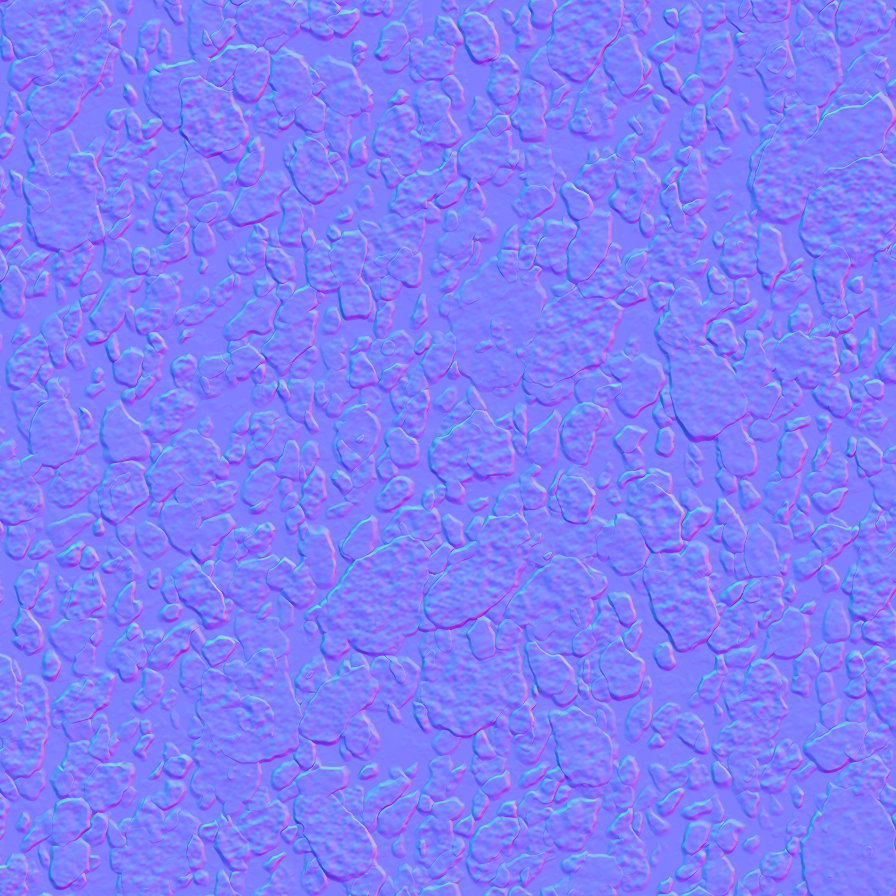
Write a WebGL 2 fragment shader that draws this texture map.

```glsl
#version 300 es
precision highp float;

uniform vec2 u_resolution;
out vec4 fragColor;

// Stone layers: cells per canvas height, share of cells filled, extra height
const int LAYERS = 3;
const vec3 LAYER_CELLS = vec3(10.0, 19.0, 33.0);
const vec3 LAYER_FILL = vec3(0.34, 0.9, 0.85);
const vec3 LAYER_LIFT = vec3(0.0009, 0.0003, 0.0);

// Stone form, in canvas units unless noted
const float BEVEL = 0.0048;
const float MIN_HEIGHT = 0.0009;
const float HEIGHT_RANGE = 0.0019;
const float DOME = 0.0004;
const float TILT = 0.045;       // slope range of stone tops
const float LEAN = 1.3;         // mean direction of long axes, radians
const float LEAN_SPREAD = 1.6;
const float CORNER_POWER = 2.8;

// Surface roughness
const float LUMPS = 0.0016;
const float LUMP_FREQ = 58.0;
const float GRAIN = 0.0021;
const float FINE_GRAIN = 0.0009;
const vec2 GRAIN_FREQ = vec2(108.0, 132.0);
const float GRAIN_ANGLE = 0.4;
const float GROUND_GRAIN = 0.3;
const float OUTLINE_WARP = 0.0085;

// Conversion of height to normals
const vec2 RELIEF = vec2(0.9, 0.92);
const float SAMPLE_STEP = 0.0013;

vec3 hash3(vec3 p) {
    p = fract(p * vec3(0.1031, 0.1030, 0.0973));
    p += dot(p, p.yxz + 33.33);
    return fract((p.xxy + p.yxx) * p.zyx);
}

mat2 rotation(float angle) {
    float c = cos(angle), s = sin(angle);
    return mat2(c, -s, s, c);
}

// Value noise centred on zero
float noise(vec2 p, float seed) {
    vec2 cell = floor(p);
    vec2 f = fract(p);
    f = f * f * (3.0 - 2.0 * f);
    float a = hash3(vec3(cell, seed)).x;
    float b = hash3(vec3(cell + vec2(1, 0), seed)).x;
    float c = hash3(vec3(cell + vec2(0, 1), seed)).x;
    float d = hash3(vec3(cell + vec2(1, 1), seed)).x;
    return mix(mix(a, b, f.x), mix(c, d, f.x), f.y) - 0.5;
}

// Height of one stone; offset runs from its centre
float stoneHeight(vec2 offset, float cellSize, vec3 form, vec3 surface, float lift, float grain) {
    vec2 local = rotation(LEAN + (form.x - 0.5) * LEAN_SPREAD) * offset;
    float longAxis = cellSize * mix(0.4, 0.78, form.y);
    vec2 axes = longAxis * vec2(1.0, mix(0.42, 0.76, form.z));

    // Tapered, rounded box with one corner cut off
    vec2 q = local / axes;
    q.y *= 1.0 + (surface.x - 0.5) * 0.7 * clamp(q.x, -1.0, 1.0);
    vec2 powered = pow(abs(q) + 1e-4, vec2(CORNER_POWER));
    float radius = pow(powered.x + powered.y, 1.0 / CORNER_POWER);
    float cutSide = surface.y < 0.5 ? -1.0 : 1.0;
    radius = max(radius, dot(q, vec2(0.75, 0.7 * cutSide)) * 1.15);

    float body = smoothstep(0.0, BEVEL, (1.0 - radius) * axes.y);
    float top = MIN_HEIGHT + HEIGHT_RANGE * surface.z + lift;
    top += DOME * (1.0 - radius * radius);
    top += dot(local, surface.yx - 0.5) * TILT;
    top += grain * mix(0.4, 1.3, fract(surface.z * 7.3 + form.x));
    return body * top;
}

float surfaceHeight(vec2 p) {
    // Roughness shared by stones and ground
    vec2 g = rotation(GRAIN_ANGLE) * p;
    float grain = GRAIN * noise(g * GRAIN_FREQ, 1.0);
    grain += FINE_GRAIN * noise(g * GRAIN_FREQ * 1.9, 2.0);
    grain += LUMPS * noise(g * LUMP_FREQ, 3.0);
    float ground = 0.0006 * noise(p * 36.0, 4.0);

    // Ragged outlines
    vec2 warp = vec2(noise(p * 54.0, 5.0), noise(p * 54.0, 6.0));
    warp += 0.35 * vec2(noise(p * 130.0, 7.0), noise(p * 130.0, 8.0));
    vec2 warped = p + OUTLINE_WARP * warp;

    // The highest stone wins
    float stones = GROUND_GRAIN * grain;
    for (int layer = 0; layer < LAYERS; layer++) {
        float cells = LAYER_CELLS[layer];
        float seed = 20.0 + 10.0 * float(layer);
        vec2 home = floor(warped * cells);
        for (int y = -1; y <= 1; y++) {
            for (int x = -1; x <= 1; x++) {
                vec2 cell = home + vec2(x, y);
                vec3 place = hash3(vec3(cell, seed));
                if (place.z > LAYER_FILL[layer]) continue;
                vec2 offset = warped - (cell + 0.5 + (place.xy - 0.5) * 0.75) / cells;
                vec3 form = hash3(vec3(cell, seed + 1.0));
                vec3 surface = hash3(vec3(cell, seed + 2.0));
                float lift = LAYER_LIFT[layer];
                stones = max(stones, stoneHeight(offset, 1.0 / cells, form, surface, lift, grain));
            }
        }
    }
    return ground + stones;
}

void main() {
    vec2 p = gl_FragCoord.xy / u_resolution.y;
    float here = surfaceHeight(p);
    float right = surfaceHeight(p + vec2(SAMPLE_STEP, 0.0));
    float above = surfaceHeight(p + vec2(0.0, SAMPLE_STEP));
    vec2 slope = vec2(right - here, above - here) / SAMPLE_STEP;
    vec3 normal = normalize(vec3(-slope * RELIEF, 1.0));
    fragColor = vec4(normal * 0.5 + 0.5, 1.0);
}
```
